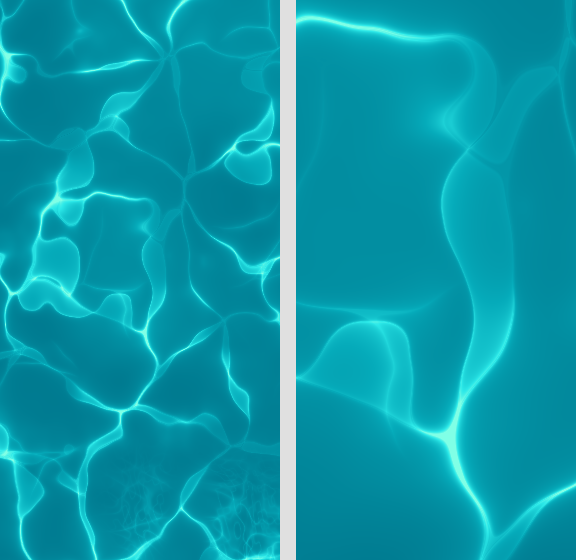
Left: the whole. Right: its middle third, enlarged.
A Shadertoy shader for this texture:

```glsl
// Sunlight caustics: folded bright filaments rippling over turquoise pool water.

const vec3 DEEP = vec3(0.0, 0.475, 0.560);
const vec3 SHALLOW = vec3(0.02, 0.67, 0.73);
const vec3 BRIGHT = vec3(0.17, 0.91, 0.91);
const vec3 GLINT = vec3(0.50, 1.0, 0.90);

vec2 hash2(vec2 p) {
    vec3 h = fract(p.xyx * vec3(0.1031, 0.1030, 0.0973));
    h += dot(h, h.yzx + 33.33);
    return fract((h.xx + h.yz) * h.zy);
}

// Two independent channels of smooth value noise
vec2 noise2(vec2 p) {
    vec2 i = floor(p), f = p - i;
    f = f * f * f * (f * (f * 6.0 - 15.0) + 10.0);
    vec2 low = mix(hash2(i), hash2(i + vec2(1, 0)), f.x);
    vec2 high = mix(hash2(i + vec2(0, 1)), hash2(i + vec2(1, 1)), f.x);
    return mix(low, high, f.y);
}

vec2 cellPoint(vec2 cell) {
    return cell + 0.05 + 0.90 * hash2(cell + 71.0);
}

// Voronoi cell: x = rounded distance to the border, yz = cell id
vec3 voronoi(vec2 p, float sharpness) {
    vec2 base = floor(p), id = base, nearest = vec2(0.0);
    float best = 1e3;
    for (int y = -1; y <= 1; y++)
    for (int x = -1; x <= 1; x++) {
        vec2 cell = base + vec2(x, y);
        vec2 r = cellPoint(cell) - p;
        if (dot(r, r) < best) {
            best = dot(r, r);
            nearest = r;
            id = cell;
        }
    }
    float sum = 0.0;
    for (int y = -2; y <= 2; y++)
    for (int x = -2; x <= 2; x++) {
        vec2 r = cellPoint(id + vec2(x, y)) - p;
        vec2 gap = r - nearest;
        if (dot(gap, gap) > 1e-5)
            sum += exp(-sharpness * dot(0.5 * (r + nearest), normalize(gap)));
    }
    return vec3(max(0.0, -log(sum) / sharpness), id);
}

vec2 warp(vec2 p) {
    return p + 0.60 * (noise2(p * 0.9 + 5.0) - 0.5)
             + 0.28 * (noise2(p * 2.3 + 19.0) - 0.5)
             + 0.05 * (noise2(p * 6.0 + 31.0) - 0.5);
}

// Bright core with a soft halo
float filament(float d, float width) {
    float core = width / (width + d);
    return 0.82 * core * core + 0.18 * exp(-d / (width * 5.0));
}

// Two displaced webs; the strip between them is a lit fold of light
float foldedWeb(vec2 p) {
    vec2 q = warp(p);
    vec2 v = noise2(p * 2.2 + 40.0) * 2.0 - 1.0;
    vec3 a = voronoi(q, 60.0);
    vec3 b = voronoi(q + 0.36 * v * dot(v, v), 60.0);
    float strength = mix(0.16, 1.0, smoothstep(0.22, 0.70, noise2(p * 1.6 + 9.0).x));
    float differs = any(notEqual(a.yz, b.yz)) ? 1.0 : 0.0;
    float fold = differs * smoothstep(0.0, 0.008, min(a.x, b.x));
    float first = filament(a.x, 0.021), second = filament(b.x, 0.018);
    float lines = 0.70 * first + 0.54 * second + 0.25 * first * second;
    return strength * lines + fold * (0.08 + 0.22 * strength);
}

// Sparse thin strands that fade in and out
float strands(vec2 p) {
    float d = voronoi(warp(p), 40.0).x;
    float visible = smoothstep(0.35, 0.80, noise2(p * 1.2).y);
    return visible * (0.6 * filament(d, 0.020) + 0.4 * exp(-d / 0.06));
}

// Thin tangled wisps of choppy water
float wisps(vec2 p) {
    float sum = 0.0, weight = 0.6;
    p += 0.16 * (noise2(p * 5.0) - 0.5);
    for (int i = 0; i < 3; i++) {
        vec2 n = noise2(p * vec2(9.0, 13.0) + 13.0);
        sum += weight * pow(1.0 - abs(n.x - n.y), 8.0);
        p = mat2(1.36, 1.02, -1.02, 1.36) * p;
        weight *= 0.75;
    }
    return sum;
}

vec3 waterColor(float light) {
    vec3 c = mix(DEEP, SHALLOW, clamp(light / 0.40, 0.0, 1.0));
    c = mix(c, BRIGHT, clamp((light - 0.40) / 0.40, 0.0, 1.0));
    return mix(c, GLINT, clamp((light - 0.80) / 0.35, 0.0, 1.0));
}

void mainImage(out vec4 fragColor, in vec2 fragCoord) {
    vec2 p = fragCoord / iResolution.x;
    float height = iResolution.y / iResolution.x;

    // Broad changes in depth
    float light = 0.14 * smoothstep(0.30, 0.85, noise2(p * 2.2 + 3.0).x);
    light += 0.02 * noise2(p * 14.0).y;

    // Layers of focused light
    light += foldedWeb(p * 2.8 + 2.0);
    light += 0.30 * strands(p * 3.3 + 27.0);

    // Choppy corner at the lower right
    float chop = smoothstep(0.24, 0.04, p.y / height) * smoothstep(0.20, 0.65, p.x);
    light += chop * (0.04 + 0.42 * wisps(p) * smoothstep(0.1, 0.7, noise2(p * 6.0).x));

    fragColor = vec4(waterColor(light), 1.0);
}
```
